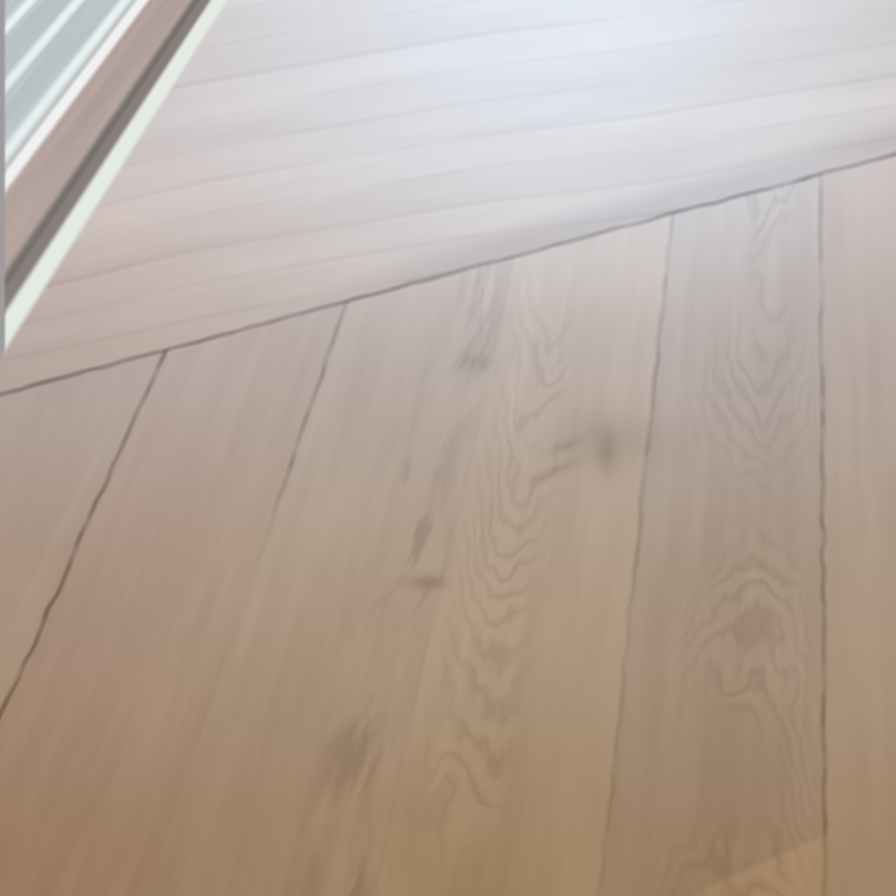
Give the GLSL for this texture, as a WebGL 1 fragment shader.

```glsl
precision highp float;
uniform vec2 u_resolution;

float hash(vec2 p) {
  return fract(sin(dot(p, vec2(127.1, 311.7))) * 43758.5453);
}

float noise(vec2 p) {
  vec2 i = floor(p), f = fract(p);
  f = f * f * (3.0 - 2.0 * f);
  return mix(mix(hash(i), hash(i + vec2(1.0, 0.0)), f.x),
             mix(hash(i + vec2(0.0, 1.0)), hash(i + 1.0), f.x), f.y);
}

float fbm(vec2 p) {
  float sum = 0.0, amp = 0.5;
  for (int i = 0; i < 4; i++) {
    sum += amp * noise(p);
    p = p * 2.03 + 7.3;
    amp *= 0.5;
  }
  return sum;
}

float blob(vec2 p, vec2 center, vec2 size) {
  vec2 d = (p - center) / size;
  return exp(-dot(d, d));
}

float band(float x, float a, float b, float soft) {
  return smoothstep(a - soft, a + soft, x) - smoothstep(b - soft, b + soft, x);
}

// Daylight falling from the far window over warm wood
vec3 woodLight(vec2 p) {
  vec3 c = mix(vec3(0.618, 0.51, 0.395), vec3(0.667, 0.585, 0.502), smoothstep(-0.02, 0.36, p.y));
  c = mix(c, vec3(0.71, 0.66, 0.63), smoothstep(0.28, 0.64, p.y));
  c = mix(c, vec3(0.795, 0.76, 0.75), smoothstep(0.58, 0.83, p.y));
  c -= vec3(0.008, 0.016, 0.008) * (1.0 - smoothstep(0.0, 0.4, p.x));
  float glow = blob(p, vec2(0.62, 1.0), vec2(0.4, 0.28));
  return mix(c, vec3(0.895, 0.92, 0.955), 0.97 * glow);
}

// Planks fanning out towards the viewer
vec3 nearFloor(vec2 p, vec3 c) {
  float spacing = 0.253 - 0.115 * p.y;
  float k = (0.922 - 0.008 * p.y - p.x) / spacing;
  float id = floor(k), across = fract(k);
  c += vec3(0.012, 0.01, 0.004) * band(k, 1.0, 2.0, 0.02);
  c -= vec3(0.018, 0.014, 0.008) * band(k, 0.0, 1.0, 0.015);
  c -= vec3(0.002, 0.01, 0.008) * band(k, 3.0, 4.0, 0.02);
  c -= vec3(0.02, 0.03, 0.035) * (1.0 - smoothstep(-0.03, 0.0, k)) * smoothstep(0.4, 0.8, p.y);

  // Cathedral grain: arches opening away from a pivot on each plank
  float first = 1.0 - step(1.0, id);
  vec2 arch = vec2(across - mix(0.6, 0.38, first), p.y - mix(0.04, 0.42, first));
  float ridge = sqrt(arch.y * arch.y + 0.001) - 0.95 * arch.x * arch.x
              + 0.22 * fbm(vec2(k * 3.0, p.y * 7.0 + 2.0)) + 0.06 * fbm(vec2(k * 9.0, p.y * 25.0));
  float rings = pow(0.5 + 0.5 * sin(ridge * 140.0), 2.0) - 0.375;
  float core = exp(-pow(arch.x / 0.32, 2.0)) * band(k, 0.05, 1.95, 0.05);
  float figured = core * smoothstep(0.25, 0.65, noise(vec2(k * 3.0, p.y * 7.0 + 4.0)));
  c -= vec3(0.042, 0.042, 0.038) * rings * figured;
  c -= 0.014 * core;
  c += 0.04 * (fbm(vec2(k * 16.0, p.y * 7.0 + id * 9.0)) - 0.47);
  c += 0.03 * (fbm(p * vec2(12.0, 9.0) + 3.0) - 0.47);

  // Dark vein with broken, slanting strands
  float sway = k + 0.14 * (noise(vec2(p.y * 8.0, 5.0)) - 0.5);
  float strands = smoothstep(0.36, 0.66, fbm(vec2(sway * 11.0 + p.y * 8.0, p.y * 13.0)));
  c -= vec3(0.066, 0.066, 0.06) * strands * exp(-pow((sway - 2.18) / 0.16, 2.0));

  // Knots and smudges
  c -= 0.08 * blob(p, vec2(0.677, 0.495), vec2(0.011, 0.027))
     + 0.045 * blob(p, vec2(0.685, 0.51), vec2(0.06, 0.03))
     + 0.06 * blob(p, vec2(0.62, 0.475 + 0.4 * (p.x - 0.62)), vec2(0.024, 0.006))
     + 0.05 * blob(p, vec2(0.63, 0.502 + 0.4 * (p.x - 0.63)), vec2(0.02, 0.006))
     + 0.09 * blob(p, vec2(0.477, 0.35), vec2(0.02, 0.008))
     + 0.05 * blob(p, vec2(0.53, 0.595), vec2(0.02, 0.01));

  // Joints, some nearly closed
  float joint = floor(k + 0.5);
  float strength = 0.55;
  if (joint == 1.0) strength = mix(0.2, 0.45, smoothstep(0.1, 0.6, p.y));
  if (joint == 2.0) strength = 0.06;
  if (joint == 3.0) strength = mix(0.03, 0.65, smoothstep(0.35, 0.52, p.y));
  if (joint == 4.0) strength = 0.9;
  strength *= 0.55 + 0.8 * noise(vec2(joint * 5.0, p.y * 60.0));
  float gap = abs(k - joint + 0.018 * (noise(vec2(p.y * 50.0, joint)) - 0.5)) * spacing;
  c -= vec3(0.16, 0.15, 0.14) * strength * (1.0 - smoothstep(0.0, 0.0055, gap));

  // Board end in the lower right
  float end = 0.45 * (p.x - 0.77) - p.y;
  return c + vec3(0.05, 0.036, 0.02) * smoothstep(-0.004, 0.004, end) * band(k, 0.0, 1.0, 0.01);
}

// Narrow boards running crosswise under the window
vec3 farFloor(vec2 p, vec3 c, float above) {
  float row = (p.y - 0.17 * p.x - 0.02 * noise(p * 4.0)) * 27.0;
  c += 0.024 * (hash(vec2(floor(row), 2.0)) - 0.5);
  float line = band(fract(row), 0.03, 0.16, 0.06);
  c -= vec3(0.028, 0.03, 0.026) * line * noise(vec2(p.x * 8.0, floor(row)));
  c += 0.045 * (fbm(vec2(p.x * 7.0, row * 1.5)) - 0.47);
  c += vec3(0.015, 0.0, -0.012) * blob(p, vec2(0.1, 0.7), vec2(0.2, 0.16));
  float border = (1.0 - smoothstep(0.015, 0.045, above)) * smoothstep(0.3, 0.6, p.x);
  return c - vec3(0.06, 0.06, 0.05) * border;
}

// Sliding door track and the boards outside
vec3 doorway(vec2 p, vec3 c) {
  float h = 1.0 - p.y;
  float t = (0.254 - p.x - 0.634 * h) / (1.0 + 1.3 * h);
  vec3 deck = mix(vec3(0.74, 0.77, 0.78), vec3(0.91, 0.95, 0.95), band(fract(t * 19.0), 0.05, 0.28, 0.1));
  vec3 d = mix(vec3(0.70, 0.635, 0.61), deck, smoothstep(0.1, 0.106, t));
  d += 0.07 * (fbm(vec2(t * 130.0, p.y * 9.0)) - 0.47);
  d = mix(d, vec3(0.94, 0.95, 0.95), band(t, 0.088, 0.102, 0.004));
  d = mix(d, vec3(0.53, 0.5, 0.48), band(t, 0.019, 0.040, 0.004));
  d = mix(d, vec3(0.40, 0.38, 0.37), 0.5 * band(t, 0.031, 0.037, 0.003));
  d = mix(d, vec3(0.89, 0.92, 0.89), 1.0 - smoothstep(0.015, 0.022, t));
  d = mix(d, vec3(0.62, 0.61, 0.61), 1.0 - smoothstep(0.003, 0.008, p.x));
  return mix(c, d, smoothstep(-0.003, 0.004, t));
}

void main() {
  vec2 p = gl_FragCoord.xy / u_resolution;
  float above = p.y - 0.56 - 0.268 * p.x;
  vec3 c = woodLight(p);
  c = mix(nearFloor(p, c), farFloor(p, c, above), smoothstep(-0.003, 0.003, above));
  float seam = 1.0 - smoothstep(0.0, 0.005, abs(above + 0.002 * (noise(p * 50.0) - 0.5)));
  c -= vec3(0.17, 0.165, 0.155) * seam * (0.55 + 0.6 * noise(p * 40.0));
  gl_FragColor = vec4(clamp(doorway(p, c), 0.0, 1.0), 1.0);
}
```
